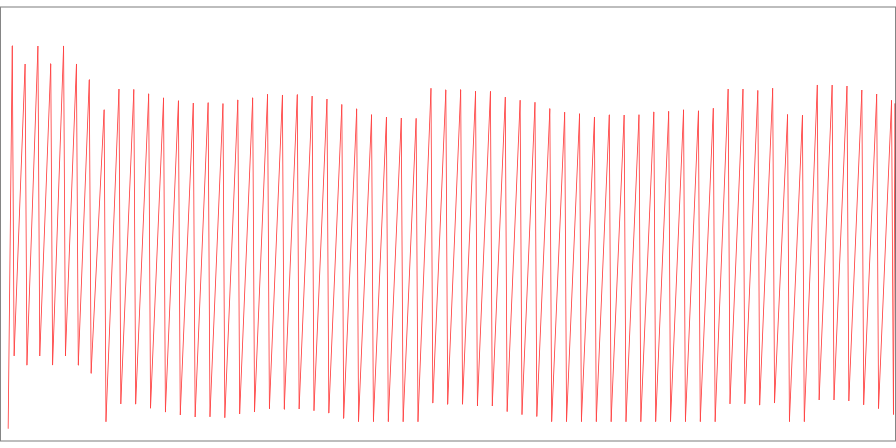
Write a Shadertoy shader that draws this pattern.

```glsl
#define CANVAS vec2(768.0, 384.0)
#define STROKE 0.72
#define TRACE_COLOR vec3(1.0, 0.24, 0.24)
#define FRAME_COLOR vec3(0.38)
#define FIRST_PEAK 10.5
#define EARLY_PITCH 11.0
#define LATE_PITCH 12.735
#define PITCH_CHANGE 6.0
#define FALL_WIDTH 1.6
#define JITTER 5.0

float hash(float n) {
    return fract(sin(n * 127.1 + 3.7) * 4375.85);
}

// 1D gradient noise, about -0.5 to 0.5
float gradientNoise(float x) {
    float cell = floor(x), f = x - cell;
    float left = (hash(cell) * 2.0 - 1.0) * f;
    float right = (hash(cell + 1.0) * 2.0 - 1.0) * (f - 1.0);
    return mix(left, right, f * f * (3.0 - 2.0 * f));
}

// Tooth spacing widens after the first few teeth
float peakX(float n) {
    float x = FIRST_PEAK + EARLY_PITCH * n
            + (LATE_PITCH - EARLY_PITCH) * max(n - PITCH_CHANGE, 0.0);
    return min(x, CANVAS.x - 0.8);
}

float toothAt(float x) {
    float early = (x - FIRST_PEAK) / EARLY_PITCH;
    float late = PITCH_CHANGE + (early - PITCH_CHANGE) * EARLY_PITCH / LATE_PITCH;
    return min(early, late);
}

// Depth of each peak below the top edge: drifting runs with abrupt resets
float peakY(float n) {
    float y;
    if (n < 5.5) y = 40.0 + 15.0 * mod(n, 2.0);
    else if (n < 7.5) y = 68.0 + 26.0 * (n - 6.0);
    else if (n < 28.5) y = max(77.0, 77.0 + 0.95 * (n - 8.0) + 7.0 * sin((n - 9.5) * 0.449));
    else if (n < 48.5) y = 77.0 + 22.0 * smoothstep(31.0, 40.0, n) - 5.0 * smoothstep(42.0, 47.0, n);
    else if (n < 52.5) y = 77.0;
    else if (n < 54.5) y = 98.0;
    else y = 74.0 + 15.0 * smoothstep(57.0, 61.0, n);
    return y + JITTER * gradientNoise(n * 0.73 + 0.4);
}

vec2 peak(float n) {
    return vec2(peakX(n), peakY(n));
}

// Valleys follow their peaks and level off at a floor
vec2 valley(float n) {
    if (n < -0.5) return vec2(7.0, 367.0);
    float top = peakY(n);
    float y = n < 6.5 ? 284.0 + 0.52 * top : min(346.0 + 0.95 * (top - 77.0), 361.0);
    return vec2(peakX(n) + FALL_WIDTH, y);
}

float segmentDistance(vec2 p, vec2 a, vec2 b) {
    vec2 along = b - a, rel = p - a;
    return length(rel - along * clamp(dot(rel, along) / dot(along, along), 0.0, 1.0));
}

// Share of a pixel covered by a stroke at distance d
float strokeCoverage(float d, float pixel) {
    return clamp((0.5 * (STROKE + pixel) - d) / pixel, 0.0, min(STROKE / pixel, 1.0));
}

void mainImage(out vec4 fragColor, in vec2 fragCoord) {
    float pixel = CANVAS.y / iResolution.y;
    vec2 p = fragCoord / iResolution.xy * CANVAS;
    p.y = CANVAS.y - p.y;

    // Sawtooth trace: only the two nearest teeth matter
    float gap = 1.0;
    float nearest = floor(toothAt(p.x));
    for (int i = 0; i < 2; i++) {
        float n = nearest + float(i);
        if (n < 0.0) continue;
        vec2 top = peak(n);
        float rise = segmentDistance(p, valley(n - 1.0), top);
        float fall = segmentDistance(p, top, valley(n));
        gap *= 1.0 - strokeCoverage(rise, pixel);
        gap *= 1.0 - strokeCoverage(fall, pixel);
    }
    vec3 color = mix(TRACE_COLOR, vec3(1.0), gap);

    // Thin frame around the plot
    vec2 halfSize = 0.5 * CANVAS - vec2(0.3, 6.0);
    vec2 edge = abs(p - 0.5 * CANVAS) - halfSize;
    float frameDistance = abs(max(edge.x, edge.y));
    color = mix(color, FRAME_COLOR, strokeCoverage(frameDistance, pixel));

    fragColor = vec4(color, 1.0);
}
```
